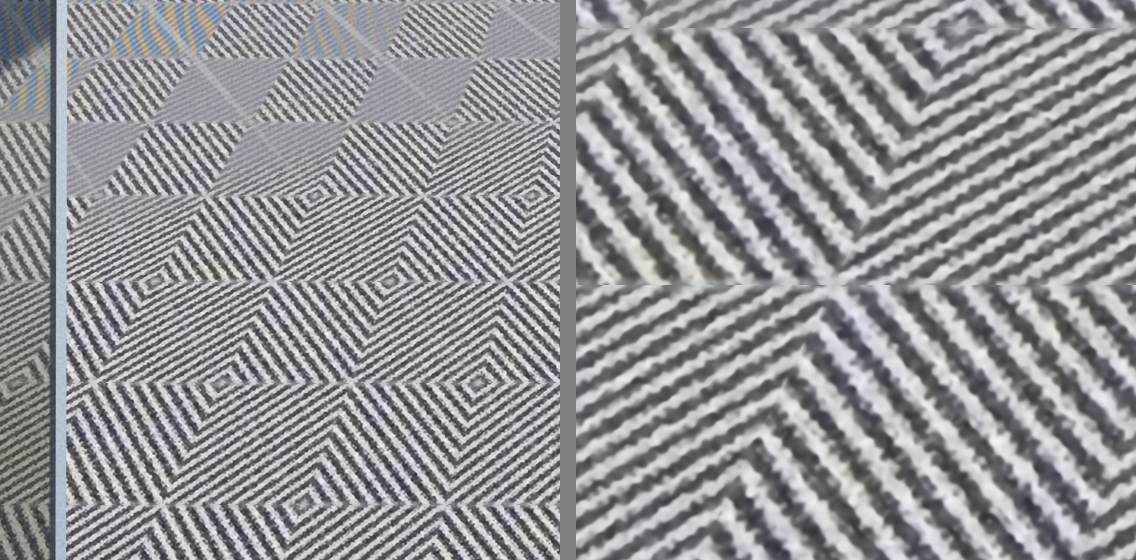
Left, the full canvas; right, a detail of the centre.
Write a Shadertoy shader that draws this pattern.

```glsl
const float TAU = 6.2831853;
const float RIBS = 8.0;         // ribs along one tile edge
const float POST_LEFT = 0.100;
const float POST_RIGHT = 0.119;

vec2 hashGradient(vec2 cell) {
    float n = fract(sin(dot(cell, vec2(127.1, 311.7))) * 43758.5);
    return vec2(cos(TAU * n), sin(TAU * n));
}

float gradientNoise(vec2 p) {
    vec2 i = floor(p), f = fract(p);
    vec2 s = f * f * f * (f * (f * 6.0 - 15.0) + 10.0);
    vec2 e = vec2(0.0, 1.0);
    float a = dot(hashGradient(i), f);
    float b = dot(hashGradient(i + e.yx), f - e.yx);
    float c = dot(hashGradient(i + e.xy), f - e.xy);
    float d = dot(hashGradient(i + e.yy), f - e.yy);
    return mix(mix(a, b, s.x), mix(c, d, s.x), s.y);
}

// Perspective plane; p.y runs downward from the top
vec2 floorCoords(vec2 p, float shift) {
    float depth = p.y + 1.488;
    float v = 23.892 / depth;
    float u = (p.x / depth - 0.121 - 0.0617 * (v - 10.0)) / 0.1055;
    return vec2(u + shift, v);
}

float line(float dist, float halfWidth, float blur) {
    return 1.0 - smoothstep(halfWidth, halfWidth + blur, abs(dist));
}

// Diamond distance from the ringed corners of a checkerboard of tiles
float diamondDistance(vec2 f, float odd) {
    return mix(1.0 - f.x, f.x, odd) + f.y;
}

// Soft interference bands in orange and blue
vec3 interference(vec2 p) {
    float wobble = 0.7 * gradientNoise(p * vec2(18.0, 12.0));
    float band = sin(TAU * (p.x * 34.0 - p.y * 7.0 + wobble));
    vec3 tint = mix(vec3(0.48, 0.58, 0.69), vec3(0.75, 0.66, 0.50), smoothstep(-0.4, 1.0, band));
    return tint + 0.10 * sin(TAU * (p.x * 75.0 + p.y * 100.0));
}

// Ribs in uneven short dashes with slightly stepped edges
float ribProfile(vec2 p, float d) {
    float stepped = 0.06 * sin(TAU * 96.0 * p.y) * sin(TAU * 90.0 * p.x);
    float jitter = 0.22 * gradientNoise(p * 150.0) + stepped;
    float wave = 0.5 + 0.5 * cos(TAU * (RIBS * d + jitter));
    return mix(wave, smoothstep(0.08, 0.95, wave), 0.6);
}

vec3 ribbedFloor(vec2 p, vec2 uv) {
    vec2 f = fract(uv), id = floor(uv);
    float odd = mod(id.x + id.y, 2.0);
    vec2 waves = sin(0.5 * TAU * uv);
    float steep = smoothstep(-0.08, 0.08, -waves.x * waves.y);
    vec2 pixel = fwidth(uv);

    // Ribs, softened where they become too fine
    float d = diamondDistance(f, odd);
    float rib = ribProfile(p, d);
    float resolved = 1.0 - smoothstep(0.5, 1.1, RIBS * (pixel.x + pixel.y));
    float far = 1.0 - smoothstep(0.37, 0.50, p.y + 0.25 * p.x);
    float flatness = far * (1.0 - steep);
    float contrast = resolved * (1.0 - 0.78 * flatness);
    contrast *= mix(0.78, 1.0, smoothstep(0.0, 0.45, p.y)) * mix(0.90, 1.0, steep);
    contrast *= 1.0 + 0.50 * gradientNoise(p * vec2(95.0, 110.0));
    vec3 dark = mix(vec3(0.34, 0.34, 0.35), vec3(0.26, 0.26, 0.28), p.y);
    vec3 pale = vec3(0.86, 0.86, 0.87);
    vec3 middle = mix(vec3(0.60, 0.60, 0.61), vec3(0.61, 0.61, 0.64), flatness);
    vec3 color = mix(middle, mix(dark, pale, rib), contrast);

    // Faint warm and cool fringes on the steep ribs
    float fringe = gradientNoise(p * vec2(17.0, 11.0)) + 0.2 * sin(TAU * RIBS * d);
    color += vec3(0.03, 0.012, -0.04) * fringe * mix(0.35, 1.0, steep);

    // Coloured bands on the farthest fine tiles
    float reach = mix(0.20, 0.10, smoothstep(0.08, 0.17, p.x));
    float bands = flatness * (1.0 - smoothstep(reach - 0.01, reach + 0.01, p.y));
    bands *= 1.0 - smoothstep(0.30, 0.85, p.x);
    color = mix(color, interference(p), 0.75 * bands);

    // Broken tile seams, corner studs and the diagonals between them
    vec2 edge = min(f, 1.0 - f);
    float blur = 0.010 + pixel.y;
    float broken = clamp(0.65 + 1.1 * gradientNoise(p * vec2(80.0, 65.0)), 0.0, 1.0);
    color = mix(color, vec3(0.73, 0.74, 0.75), 0.55 * broken * line(edge.y, 0.006, blur + 0.018));
    color = mix(color, vec3(0.71), 0.18 * broken * line(edge.x, 0.006, blur + 0.015));
    float diagonal = mix(f.x + f.y - 1.0, f.x - f.y, odd);
    float near = smoothstep(0.15, 0.45, p.y + 0.20 * p.x);
    float glow = line(diagonal, mix(0.030, 0.003, near), blur + 0.012);
    glow *= mix(1.0, broken, near) * mix(0.55, 0.32, max(steep, near));
    color = mix(color, vec3(0.76, 0.78, 0.78), glow);
    float stud = line(min(d, 2.0 - d), 0.025, 0.05);
    return mix(color, vec3(0.66, 0.68, 0.70), 0.45 * stud);
}

// Dim pane beside the post, blue at the top and olive below
vec3 tintPane(vec3 color, vec2 p) {
    vec3 tint = mix(vec3(0.98, 0.99, 0.98), vec3(0.80, 0.80, 0.75), smoothstep(0.35, 0.85, p.y));
    vec3 pane = mix(vec3(0.52, 0.53, 0.51), color, 0.78) * tint;
    float shade = 1.0 - smoothstep(-0.02, 0.02, p.y - 0.13 + 0.65 * p.x);
    return mix(pane, pane * vec3(0.55, 0.58, 0.66), shade);
}

void mainImage(out vec4 fragColor, in vec2 fragCoord) {
    vec2 p = fragCoord / iResolution.xy;
    p.y = 1.0 - p.y;
    float blur = 0.001 + 1.0 / iResolution.x;
    float x = p.x + 0.002 * (p.y - 0.5);
    float center = 0.5 * (POST_LEFT + POST_RIGHT);
    float isPane = 1.0 - step(center, x);

    vec3 color = ribbedFloor(p, floorCoords(p, -0.4 * isPane));
    color = mix(color, tintPane(color, p), isPane);

    // Post with a dark gasket on its left side
    float gasket = line(x - 0.096, 0.004, 2.0 * blur);
    float post = line(x - center, 0.5 * (POST_RIGHT - POST_LEFT - blur), blur);
    vec3 face = mix(vec3(0.77, 0.81, 0.85), vec3(0.69, 0.74, 0.80), p.y);
    color = mix(color, vec3(0.25, 0.26, 0.29), 0.9 * gasket);
    color = mix(color, face, post);
    color += 0.05 * gradientNoise(p * 190.0);
    fragColor = vec4(clamp(color, 0.0, 1.0), 1.0);
}
```
